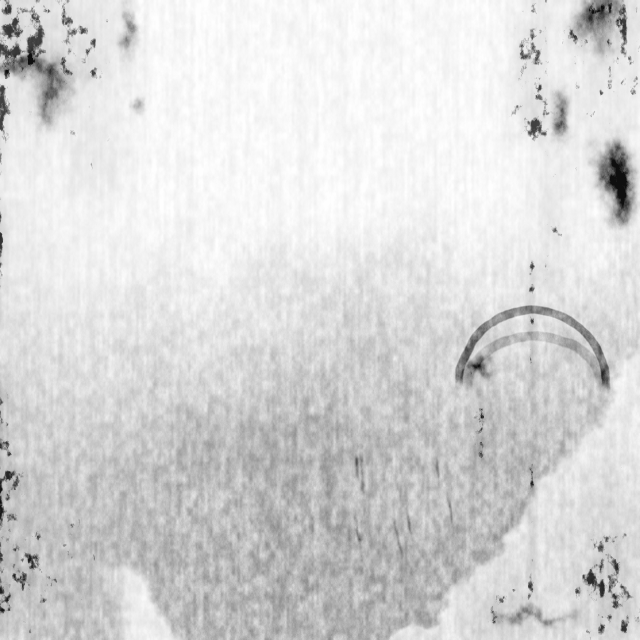
Reproduce this texture procedurally as a WebGL 1 fragment shader.

```glsl
precision highp float;

uniform vec2 u_resolution;

float hash(vec2 p) {
  vec3 q = fract(p.xyx * vec3(0.1031, 0.103, 0.0973));
  q += dot(q, q.yzx + 33.33);
  return fract((q.x + q.y) * q.z);
}

float noise(vec2 p) {
  vec2 i = floor(p), f = fract(p);
  f = f * f * (3.0 - 2.0 * f);
  return mix(mix(hash(i), hash(i + vec2(1, 0)), f.x),
             mix(hash(i + vec2(0, 1)), hash(i + vec2(1, 1)), f.x), f.y);
}

float fbm(vec2 p) {
  float sum = 0.0, weight = 0.5;
  for (int i = 0; i < 4; i++) {
    sum += weight * noise(p);
    p = p * 2.03 + 17.0;
    weight *= 0.55;
  }
  return sum / 1.01;
}

// Soft elliptical spot
float spot(vec2 p, vec2 centre, vec2 radius) {
  vec2 q = (p - centre) / radius;
  return exp(-dot(q, q));
}

// Upper arc that fades toward both ends
float arc(vec2 p, vec2 centre, vec2 radius, float width) {
  vec2 q = (p - centre) / radius;
  float band = 1.0 - smoothstep(width * 0.6, width, abs(length(q) - 1.0) * radius.y);
  return band * smoothstep(-0.12, 0.1, q.y);
}

// Narrow vertical column of flecks
float column(vec2 p, float x, float width, float low, float high) {
  return spot(vec2(p.x, 0.0), vec2(x, 0.0), vec2(width, 1.0))
       * smoothstep(low - 0.03, low + 0.03, p.y)
       * (1.0 - smoothstep(high - 0.03, high + 0.03, p.y));
}

void main() {
  vec2 uv = gl_FragCoord.xy / u_resolution;
  vec2 wobble = vec2(fbm(uv * 22.0), fbm(uv * 22.0 + 60.0)) - 0.5;
  vec2 p = uv + wobble * 0.05;

  float cloud = fbm(uv * vec2(6.0, 5.0) + 3.0);
  float grain = fbm(uv * vec2(115.0, 75.0));
  float fibre = noise(uv * vec2(260.0, 28.0));
  float streak = noise(uv * vec2(150.0, 3.0) + 9.0);

  // Grey wash, deepening toward the bottom
  float wash = smoothstep(0.72, 0.1, uv.y + (cloud - 0.5) * 0.3);
  wash *= 0.65 + 0.35 * smoothstep(0.0, 0.3, uv.x);

  // Pale torn areas in the lower corners
  float tornRight = smoothstep(-0.012, 0.012, p.x - 0.61 - 0.36 * pow(max(p.y, 0.0) / 0.42, 0.75));
  tornRight *= 1.0 - smoothstep(0.4, 0.6, uv.y);
  float tornLeft = smoothstep(0.012, -0.012, p.x - 0.29 + 0.75 * p.y)
                 * smoothstep(0.125, 0.1, p.y) * smoothstep(0.14, 0.21, p.x);
  wash *= 1.0 - 0.72 * tornRight;
  wash *= 1.0 - 0.85 * tornLeft;
  wash *= 1.0 - 0.3 * spot(uv, vec2(0.0, 0.12), vec2(0.24, 0.3));

  float ink = 0.012 + 0.27 * wash;
  ink += (grain - 0.5) * (0.07 + 0.3 * wash);
  ink += (fibre - 0.5) * (0.025 + 0.06 * wash);
  ink += (streak - 0.5) * (0.025 + 0.03 * wash);
  ink += 0.07 * spot(p, vec2(0.38, 0.3), vec2(0.16, 0.05));
  ink += 0.05 * smoothstep(0.3, 0.0, uv.x) * cloud;

  // Where flecks gather: corners, edges and columns
  float wear = 0.95 * spot(p, vec2(0.02, 0.95), vec2(0.1, 0.13));
  wear += 0.75 * spot(p, vec2(0.03, 0.13), vec2(0.15, 0.15));
  wear += 0.9 * spot(p, vec2(0.95, 0.06), vec2(0.06, 0.17));
  wear += 0.7 * spot(p, vec2(0.78, 0.04), vec2(0.06, 0.07));
  wear += 0.85 * spot(p, vec2(0.95, 0.92), vec2(0.09, 0.18));
  wear += 0.7 * column(p, 0.83, 0.03, 0.77, 1.1);
  wear += 0.6 * column(p, 0.86, 0.03, 0.54, 0.76);
  wear += 0.75 * column(uv, 0.83, 0.007, 0.08, 0.6);
  wear += 0.75 * column(uv, 0.747, 0.018, 0.26, 0.43);
  wear += 0.45 * column(p, 0.15, 0.05, 0.7, 1.0);
  wear += 0.95 * exp(-uv.x / 0.014) * smoothstep(0.35, 0.6, fbm(vec2(2.0, uv.y * 14.0)) + 0.1);
  wear = clamp(wear * (0.55 + 0.9 * fbm(uv * 11.0 + 31.0)), 0.0, 1.0);
  float fleck = fbm(uv * vec2(82.0, 62.0) + 45.0) * 0.85 + streak * 0.15;
  float limit = mix(0.98, 0.5, wear);
  ink += 0.62 * smoothstep(limit - 0.06, limit + 0.16, fleck) + 0.09 * wear;

  // Smudges
  float smudge = 1.1 * spot(p, vec2(0.975, 0.705), vec2(0.02, 0.045));
  smudge += 0.6 * spot(p, vec2(0.955, 0.74), vec2(0.025, 0.03));
  smudge += 0.7 * spot(p, vec2(0.872, 0.81), vec2(0.013, 0.03));
  smudge += 0.7 * spot(p, vec2(0.935, 0.975), vec2(0.026, 0.04));
  smudge += 0.5 * spot(p, vec2(0.08, 0.86), vec2(0.022, 0.04));
  smudge += 0.5 * spot(p, vec2(0.04, 0.895), vec2(0.06, 0.013));
  smudge += 0.4 * spot(p, vec2(0.197, 0.95), vec2(0.012, 0.032));
  smudge += 0.3 * spot(p, vec2(0.223, 0.835), vec2(0.007, 0.018));
  smudge += 0.4 * spot(p, vec2(0.83, 0.033), vec2(0.045, 0.01));
  smudge += 0.6 * spot(p, vec2(0.745, 0.43), vec2(0.016, 0.01));
  ink += smudge * (0.35 + 1.1 * grain);

  // Ring stain and its fainter echo
  float print = 0.55 + 0.9 * grain;
  vec2 r = uv + wobble * 0.008;
  ink += 0.36 * print * arc(r, vec2(0.832, 0.4), vec2(0.115, 0.116), 0.008);
  ink += 0.16 * print * arc(r, vec2(0.835, 0.395), vec2(0.107, 0.079), 0.009);

  // Short upright scratches
  for (int i = 0; i < 7; i++) {
    float k = float(i);
    vec2 centre = vec2(0.54 + 0.18 * hash(vec2(k, 5.0)), 0.14 + 0.16 * hash(vec2(k, 8.0)));
    vec2 q = uv - centre;
    q.x += q.y * 0.15 + wobble.x * 0.01;
    ink += 0.24 * spot(q, vec2(0.0), vec2(0.0025, 0.012 + 0.02 * hash(vec2(k, 2.0)))) * print;
  }

  gl_FragColor = vec4(vec3(clamp(0.985 - ink, 0.06, 0.995)), 1.0);
}
```
